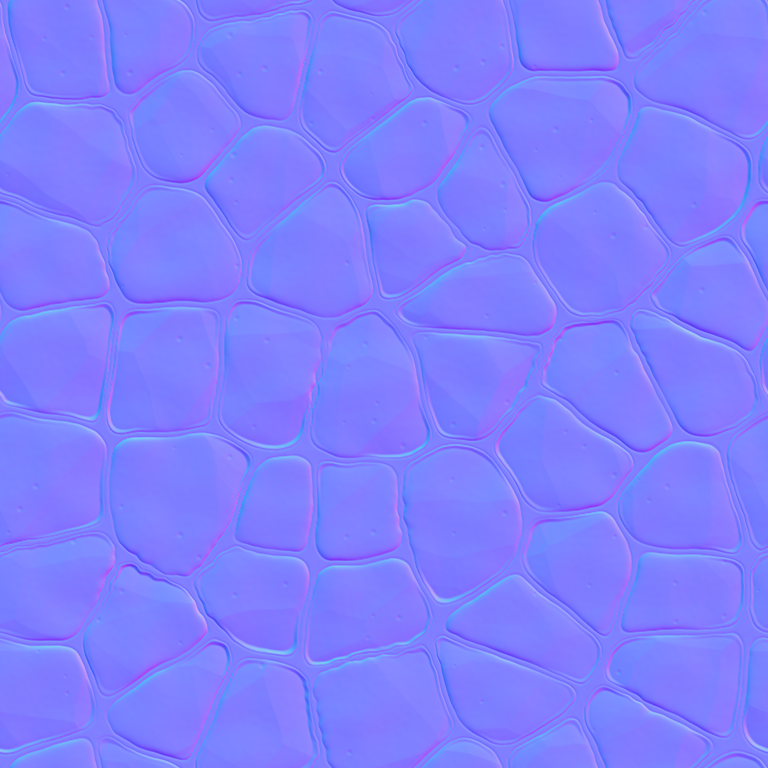
This texture map is drawn by a Shadertoy shader. Its source:

```glsl
const float STONES = 7.0;       // stones across the canvas; the map tiles
const float JITTER = 0.8;
const float GAP = 0.026;        // half width of the mortar joint
const float SAMPLE_STEP = 0.008;

vec2 hash22(vec2 p) {
    vec3 q = fract(p.xyx * vec3(0.1031, 0.1030, 0.0973));
    q += dot(q, q.yzx + 33.33);
    return fract((q.xx + q.yz) * q.zy);
}

float cornerGradient(vec2 cell, vec2 offset, float period) {
    float angle = 6.2832 * hash22(mod(cell, period) + 17.0).x;
    return dot(vec2(cos(angle), sin(angle)), offset);
}

// Tiling gradient noise, roughly -0.7 to 0.7
float gradientNoise(vec2 p, float period) {
    vec2 i = floor(p), f = fract(p);
    vec2 u = f * f * f * (f * (f * 6.0 - 15.0) + 10.0);
    vec2 e = vec2(1.0, 0.0);
    float low = mix(cornerGradient(i, f, period),
                    cornerGradient(i + e, f - e, period), u.x);
    float high = mix(cornerGradient(i + e.yx, f - e.yx, period),
                     cornerGradient(i + 1.0, f - 1.0, period), u.x);
    return mix(low, high, u.y);
}

float scaledNoise(vec2 p, float scale) {
    return gradientNoise(p * scale, STONES * scale);
}

float smoothMin(float a, float b, float k) {
    float h = max(k - abs(a - b), 0.0) / k;
    return min(a, b) - 0.25 * h * h * k;
}

vec2 stoneSite(vec2 cell) {
    return cell + 0.5 + JITTER * (hash22(mod(cell, STONES) + 3.0) - 0.5);
}

// Distance to the rounded stone outline; also returns the stone and its centre
float stoneDistance(vec2 p, out vec2 stone, out vec2 toSite) {
    vec2 base = floor(p);
    float nearest = 1e3;
    for (int y = -1; y <= 1; y++)
    for (int x = -1; x <= 1; x++) {
        vec2 cell = base + vec2(x, y);
        vec2 r = stoneSite(cell) - p;
        if (dot(r, r) < nearest) {
            nearest = dot(r, r);
            stone = cell;
            toSite = r;
        }
    }
    float edge = 1.0;
    for (int y = -2; y <= 2; y++)
    for (int x = -2; x <= 2; x++) {
        vec2 r = stoneSite(stone + vec2(x, y)) - p;
        vec2 across = r - toSite;
        if (dot(across, across) > 1e-4)
            edge = smoothMin(edge, dot(0.5 * (r + toSite), normalize(across)), 0.13);
    }
    return edge;
}

// Shallow chiselled planes cut around the crown of a stone
float facets(vec2 local, vec2 stone) {
    float cut = 0.0;
    for (int i = 0; i < 4; i++) {
        vec2 rnd = hash22(mod(stone, STONES) + 31.0 * float(i + 1));
        float angle = 6.2832 * rnd.x;
        float depth = dot(local, vec2(cos(angle), sin(angle))) - mix(0.2, 0.4, rnd.y);
        cut = max(cut, mix(0.03, 0.1, rnd.y) * depth);
    }
    return cut;
}

// Sparse round dimples
float pits(vec2 p, float scale) {
    vec2 cell = floor(p * scale);
    vec2 rnd = hash22(mod(cell, STONES * scale) + 71.0);
    vec2 centre = 0.25 + 0.5 * hash22(mod(cell, STONES * scale) + 113.0);
    float radius = mix(0.07, 0.15, rnd.y);
    float bowl = smoothstep(radius, 0.0, length(fract(p * scale) - centre));
    return bowl * radius * step(rnd.x, 0.15);
}

float surfaceHeight(vec2 p) {
    vec2 warp = vec2(scaledNoise(p, 2.0), scaledNoise(p + 3.5, 2.0));
    vec2 stone, toSite;
    float edge = stoneDistance(p + 0.06 * warp, stone, toSite);

    // Outlines are worn smooth in places and ragged in others
    float wear = smoothstep(0.05, 0.4, scaledNoise(p + 1.7, 1.0));
    edge += mix(0.006, 0.03, wear) * scaledNoise(p, 9.0);
    float inside = max(edge - GAP, 0.0);
    float onStone = smoothstep(0.0, 0.04, inside);

    float strength = clamp(0.8 + 1.1 * scaledNoise(p + 5.3, 2.0), 0.3, 1.4);
    float bevel = 0.015 * strength * (1.0 - exp(-inside / 0.018));
    float shoulder = 0.006 * (1.0 - exp(-inside / 0.08));
    float mortar = 0.0025 * smoothstep(GAP, 0.006, edge);
    float grain = 0.0006 * scaledNoise(p, 14.0) + 0.003 * scaledNoise(p, 3.0);
    float relief = facets(-toSite, stone) + 0.025 * pits(p, 4.0);
    return bevel + shoulder + mortar + grain - onStone * relief;
}

void mainImage(out vec4 fragColor, in vec2 fragCoord) {
    vec2 p = STONES * fragCoord / iResolution.y;
    vec2 e = vec2(SAMPLE_STEP, 0.0);
    vec2 slope = vec2(surfaceHeight(p + e) - surfaceHeight(p - e),
                      surfaceHeight(p + e.yx) - surfaceHeight(p - e.yx)) / (2.0 * SAMPLE_STEP);

    // Encode the normal, keeping blue bright on the steep rims
    vec3 normal = normalize(vec3(-slope, 1.0));
    normal.z = mix(normal.z, 1.0, 0.5);
    fragColor = vec4(0.5 + 0.5 * normal, 1.0);
}
```
